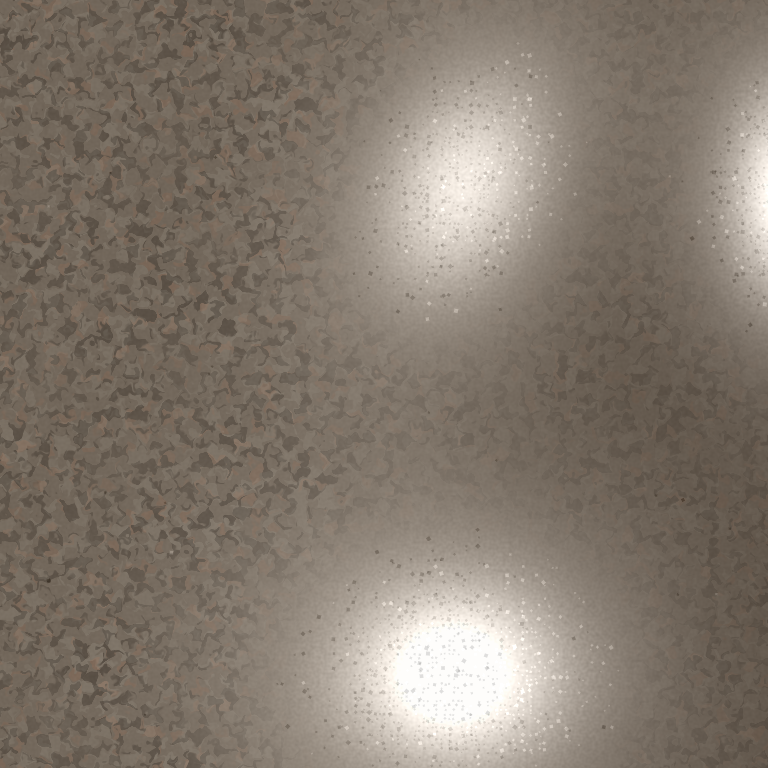
Write a WebGL 2 fragment shader that draws this texture.

```glsl
#version 300 es
precision highp float;
// Mottled brown granite, lit by three soft lamps that reveal polished grains.

#define FLAKE_FREQ 62.0
#define FLAKE_CONTRAST 0.085
#define GRAIN_FREQ 105.0
#define GRAIN_SIZE 0.27
#define GRAIN_DENSITY 0.30
#define DUST_STRENGTH 0.035
#define STONE_WARM vec3(0.445, 0.402, 0.354)
#define STONE_DARK vec3(0.365, 0.323, 0.279)
#define LAMP_TINT vec3(0.98, 1.0, 1.02)

uniform vec2 u_resolution;
out vec4 fragColor;

float hash(vec2 p) {
    vec3 q = fract(p.xyx * vec3(0.1031, 0.1030, 0.0973));
    q += dot(q, q.yzx + 33.33);
    return fract((q.x + q.y) * q.z);
}

vec2 gradientAt(vec2 cell) {
    float a = 6.2832 * hash(cell);
    return vec2(cos(a), sin(a));
}

// Gradient noise, about -0.7 to 0.7
float noise(vec2 p) {
    vec2 i = floor(p), f = p - i;
    vec2 u = f * f * f * (f * (f * 6.0 - 15.0) + 10.0);
    vec2 e = vec2(1.0, 0.0);
    float a = dot(gradientAt(i), f);
    float b = dot(gradientAt(i + e), f - e);
    float c = dot(gradientAt(i + e.yx), f - e.yx);
    float d = dot(gradientAt(i + 1.0), f - 1.0);
    return mix(mix(a, b, u.x), mix(c, d, u.x), u.y);
}

mat2 rotation(float a) {
    return mat2(cos(a), -sin(a), sin(a), cos(a));
}

// Elliptical Gaussian spot
float spot(vec2 p, vec2 radii) {
    vec2 q = p / radii;
    return exp(-dot(q, q));
}

// Each lamp is a bright core inside a wide halo
float lampLight(vec2 p) {
    vec2 a = rotation(-0.43) * (p - vec2(0.602, 0.757));
    vec2 b = p - vec2(0.592, 0.122);
    vec2 c = p - vec2(1.030, 0.745);
    float upper = 0.33 * spot(a, vec2(0.085, 0.125)) + 0.22 * spot(a, vec2(0.165, 0.25));
    float lower = 0.56 * spot(b, vec2(0.118, 0.100)) + 0.27 * spot(b, vec2(0.26, 0.22));
    float side = 0.50 * spot(c, vec2(0.070, 0.120)) + 0.25 * spot(c, vec2(0.14, 0.22));
    return upper + lower + side;
}

// Signed brightness of scattered square grains, one per cell at most
float grains(vec2 p, float freq, float density, float seed) {
    vec2 cell = floor(p * freq);
    vec2 key = cell + seed;
    vec2 jitter = vec2(hash(key + 11.0), hash(key + 23.0)) - 0.5;
    vec2 center = cell + 0.5 + 0.4 * jitter;
    float lit = lampLight(center / freq);
    float chance = density * smoothstep(0.10, 0.36, lit);
    float size = GRAIN_SIZE * (0.55 + 0.45 * hash(key + 37.0));
    vec2 q = abs(rotation(6.2832 * hash(key + 51.0)) * (p * freq - center));
    float edge = freq / u_resolution.y;
    float shape = 1.0 - smoothstep(-0.6 * edge, 0.6 * edge, max(q.x, q.y) - size);
    // Grains on the right flank catch the light, the others stay dull
    float x = center.x / freq;
    float flank = smoothstep(0.61, 0.70, x) * (1.0 - smoothstep(0.80, 0.88, x));
    float tone = hash(key + 67.0) < 0.12 + 0.8 * flank ? 0.13 : -0.12;
    return shape * step(hash(key + 79.0), chance) * tone;
}

void main() {
    vec2 p = gl_FragCoord.xy / u_resolution;
    float light = lampLight(p);

    // Stone base, darker toward the lower right
    float shade = smoothstep(0.35, 1.0, p.x) * (1.0 - 0.45 * smoothstep(0.45, 0.9, p.y));
    vec3 color = mix(STONE_WARM, STONE_DARK, shade);
    color += 0.012 * noise(p * 7.0);

    // Mineral flakes: warped noise cut into dark, pale and pink patches
    vec2 w = p * FLAKE_FREQ;
    w += 0.8 * vec2(noise(w * 1.4 + 5.0), noise(w * 1.4 + 41.0));
    float dark = smoothstep(0.06, 0.20, noise(w + 9.0) + 0.35 * noise(w * 2.3));
    float pale = smoothstep(0.04, 0.18, noise(w * 0.85 + 70.0) + 0.3 * noise(w * 2.6 + 31.0));
    float pink = smoothstep(0.16, 0.30, noise(w * 0.9 + 130.0));
    float cluster = 0.85 + 0.6 * noise(p * 11.0 + 3.0);
    float matte = 1.0 - 0.93 * smoothstep(0.02, 0.17, light);
    matte *= mix(1.0, 0.5, smoothstep(0.3, 0.65, p.x));
    vec3 flakes = pale * vec3(0.42, 0.46, 0.45) - dark * vec3(1.05, 1.0, 0.92);
    flakes += pink * (1.0 - dark) * vec3(0.40, 0.02, -0.12);
    color += FLAKE_CONTRAST * matte * cluster * flakes;

    // Lamp light, with fine dust and grains showing inside it
    color += light * LAMP_TINT;
    float dust = noise(p * 240.0) + 0.6 * noise(p * 130.0 + 19.0);
    color += DUST_STRENGTH * dust * (0.5 + smoothstep(0.04, 0.3, light));
    color = min(color, vec3(0.995, 0.992, 0.985));
    float core = smoothstep(0.30, 0.52, light);
    color += grains(p, GRAIN_FREQ, GRAIN_DENSITY, 0.0);
    color += 0.8 * grains(p, GRAIN_FREQ * 1.7, GRAIN_DENSITY * (0.4 + core), 200.0);

    fragColor = vec4(clamp(color, 0.0, 1.0), 1.0);
}
```
